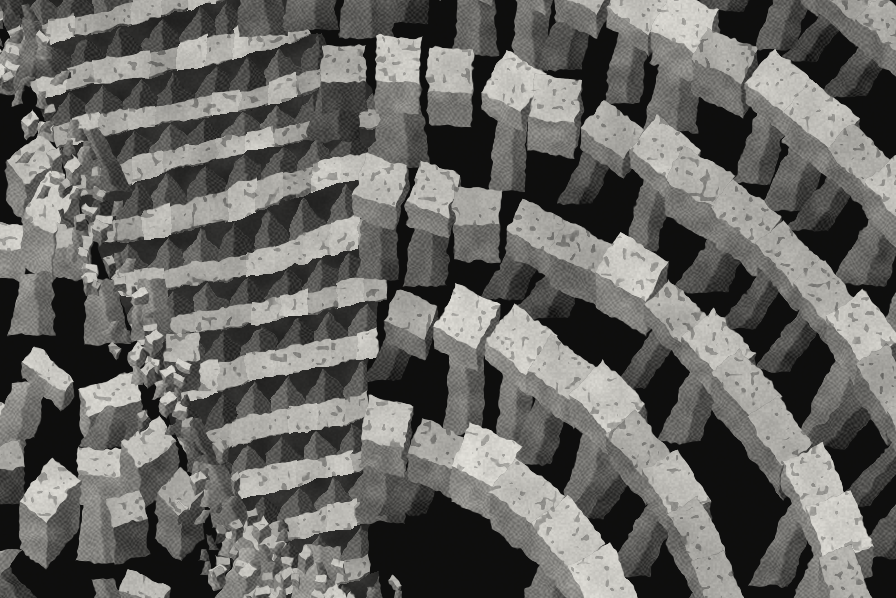
Reproduce this texture procedurally as a WebGL 1 fragment shader.

```glsl
precision highp float;
uniform vec2 u_resolution;

#define ARC_CENTER vec2(0.55, -0.2)
#define ARC_SPACING 0.2
#define BLOCK_LENGTH 0.092
#define TERRACE_STEP 0.093
#define TERRACE_SLOPE 0.24
#define VOID_TONE 0.055
#define PIER_SHARE 0.68
#define RAGGED 0.007
#define MESH_PITCH 0.0085
#define GRAIN 0.07
#define PAPER_TINT vec3(1.0, 0.993, 0.965)

float hash(vec2 p) {
  vec3 q = fract(p.xyx * 0.1031);
  q += dot(q, q.yzx + 33.33);
  return fract((q.x + q.y) * q.z);
}

float noise(vec2 p) {
  vec2 i = floor(p), f = fract(p);
  f *= f * (3.0 - 2.0 * f);
  vec2 e = vec2(1.0, 0.0);
  return mix(mix(hash(i), hash(i + e), f.x),
             mix(hash(i + e.yx), hash(i + 1.0), f.x), f.y);
}

void paint(inout float ink, float tone, float d) {
  float soft = 0.7 / u_resolution.y;
  ink = mix(ink, tone, 1.0 - smoothstep(-soft, soft, d));
}

float mesh(vec2 p) {
  vec2 w = sin(p * 6.2832 / MESH_PITCH);
  return 0.055 * w.x * w.y;
}

float pits(vec2 p) {
  return 0.2 * smoothstep(0.74, 0.86, noise(p * 120.0)) + 0.09 * noise(p * 28.0);
}

// Rotated slab extruded downwards: two side faces and a pale top
void prism(inout float ink, vec2 p, vec2 c, float angle, vec2 h, float drop, float seed) {
  vec2 a = vec2(cos(angle), sin(angle)), b = vec2(-a.y, a.x);
  vec2 q = p - c, m = q + vec2(0.0, 0.5 * drop);
  float hull = max(abs(dot(m, a)) - h.x - 0.5 * drop * abs(a.y),
                   abs(dot(m, b)) - h.y - 0.5 * drop * abs(b.y));
  hull = max(hull, abs(m.x) - h.x * abs(a.x) - h.y * abs(b.x));
  float corner = -sign(a.y) * a.x * h.x - sign(b.y) * b.x * h.y;
  float side = mix(0.54, 0.35, smoothstep(-0.002, 0.002, q.x - corner));
  side += 0.12 * (seed - 0.5) + mesh(p) - 0.12 * noise(p * 45.0);
  paint(ink, side, hull);
  float top = max(abs(dot(q, a)) - h.x, abs(dot(q, b)) - h.y);
  paint(ink, 0.7 + 0.17 * seed - pits(p), top);
}

// Tapered upright piece with a fold down its length
void shard(inout float ink, vec2 p, vec2 top, float tall, vec2 widths, float lean, float tone) {
  float t = (top.y - p.y) / tall;
  float x = p.x - top.x - lean * t;
  float d = max(abs(x) - mix(widths.x, widths.y, t), (abs(t - 0.5) - 0.5) * tall);
  float fold = smoothstep(-0.003, 0.003, x - 0.3 * widths.y * (t - 0.2));
  paint(ink, tone - 0.13 * fold - 0.1 * t + mesh(p) + 0.1 * noise(p * 40.0) - 0.05, d);
}

float faultLine(float y) { return 0.2 + 0.42 * (0.55 - y); }

// Sloping ledges with folded facets standing on them
void terraces(inout float ink, vec2 p) {
  float v = (p.y - TERRACE_SLOPE * p.x + 0.035 * noise(p * 7.0)) / TERRACE_STEP;
  float row = floor(v), f = v - row;
  float right = 0.6 + 0.07 * hash(vec2(row, 3.0)) - 0.1 * smoothstep(0.75, 1.0, p.y);
  float outside = max(p.x - right, faultLine(p.y) - 0.02 - p.x);
  float u = p.x / 0.06 + 9.0 * hash(vec2(row, 8.0));
  float fold = fract(u) - 0.35 - 0.3 * hash(vec2(floor(u), row));
  float peak = 0.98 - 0.75 * abs(fold);
  paint(ink, 0.13 + 0.08 * noise(p * 30.0), outside);
  float facet = mix(0.35, 0.22, smoothstep(-0.03, 0.03, fold));
  facet += 0.12 * (hash(vec2(floor(u), row + 20.0)) - 0.4) + mesh(p);
  paint(ink, facet, max(outside, (f - peak) * TERRACE_STEP));
  float slab = floor(p.x / 0.047 + 5.0 * hash(vec2(row, 5.0)));
  float chip = hash(vec2(slab, row + 40.0));
  float ledge = abs(f - 0.23) - 0.17 - 0.1 * chip;
  paint(ink, 0.66 + 0.16 * chip - pits(p), max(outside, ledge * TERRACE_STEP));
}

// Jittered pieces beside the fault; reach sets how far they spread left
void rubble(inout float ink, vec2 p, float cell, float reach, float share) {
  vec2 home = floor(p / cell);
  for (int j = 2; j >= -1; j--) for (int i = -1; i <= 1; i++) {
    vec2 id = home + vec2(float(i), float(j));
    float s = hash(id + 61.0 * reach), t = hash(id + 17.3), w = hash(id + 91.7);
    vec2 c = (id + vec2(s, t)) * cell;
    float offset = c.x - faultLine(c.y);
    if (w > share || offset > 0.05 + 0.2 * smoothstep(0.2, 0.0, c.y) || offset < -reach) continue;
    if (fract(w * 37.0) < 0.5)
      shard(ink, p, c, cell * (0.7 + 0.6 * s), cell * vec2(0.12 + 0.2 * t, 0.4), cell * (s - t), 0.4 + 0.25 * t);
    else
      prism(ink, p, c, 1.8 * (t - 0.4), cell * vec2(0.25 + 0.25 * s, 0.17 + 0.15 * t), cell * (0.3 + 0.6 * t), s);
  }
}

// One ring of slabs resting on piers, drawn from its high end to its low end
void arcade(inout float ink, vec2 p, float radius, float ring) {
  vec2 q = p - ARC_CENTER;
  if (abs(length(q) - radius) > 0.24) return;
  float stepAngle = BLOCK_LENGTH / radius;
  float home = floor(atan(q.y, q.x) / stepAngle);
  for (int pass = 0; pass < 2; pass++) for (int k = 3; k >= -3; k--) {
    float id = home + float(k);
    float s = hash(vec2(id, ring + 7.0)), t = hash(vec2(id, ring + 31.0));
    float theta = (id + 0.5 + 0.25 * (s - 0.5)) * stepAngle;
    if (theta > 1.3 + 0.28 * radius) continue;
    vec2 c = ARC_CENTER + (radius + 0.022 * (t - 0.5)) * vec2(cos(theta), sin(theta));
    float loose = smoothstep(0.8, 1.4, theta);
    if (pass == 1)
      prism(ink, p, c, theta - 1.5708 + (0.15 + 0.5 * loose) * (s - 0.5),
            vec2(BLOCK_LENGTH * mix(0.56, 0.4, loose), 0.029 + 0.012 * t), 0.03 + 0.035 * s, t);
    else if (s < PIER_SHARE)
      shard(ink, p, c, 0.11 + 0.09 * t, vec2(0.026, 0.026 + 0.035 * s),
            0.06 * (t - 0.5) - 0.1 * cos(theta), 0.36 + 0.2 * t);
  }
}

void main() {
  vec2 uv = gl_FragCoord.xy / u_resolution.y;
  vec2 p = uv + RAGGED * (vec2(noise(uv * 55.0), noise(uv * 55.0 + 40.0)) - 0.5);
  p += 0.5 * RAGGED * (vec2(noise(uv * 140.0), noise(uv * 140.0 + 70.0)) - 0.5);
  float ink = VOID_TONE;
  terraces(ink, p);
  rubble(ink, p, 0.095, 0.6, 0.9);
  rubble(ink, p, 0.026, 0.07, 0.65);
  for (int i = 0; i < 6; i++) {
    float ring = float(i);
    arcade(ink, p, 1.5 - ARC_SPACING * ring, ring);
  }
  ink += GRAIN * (noise(uv * 330.0) - 0.5) * smoothstep(0.0, 0.4, ink);
  gl_FragColor = vec4(clamp(ink * PAPER_TINT, 0.0, 1.0), 1.0);
}
```
